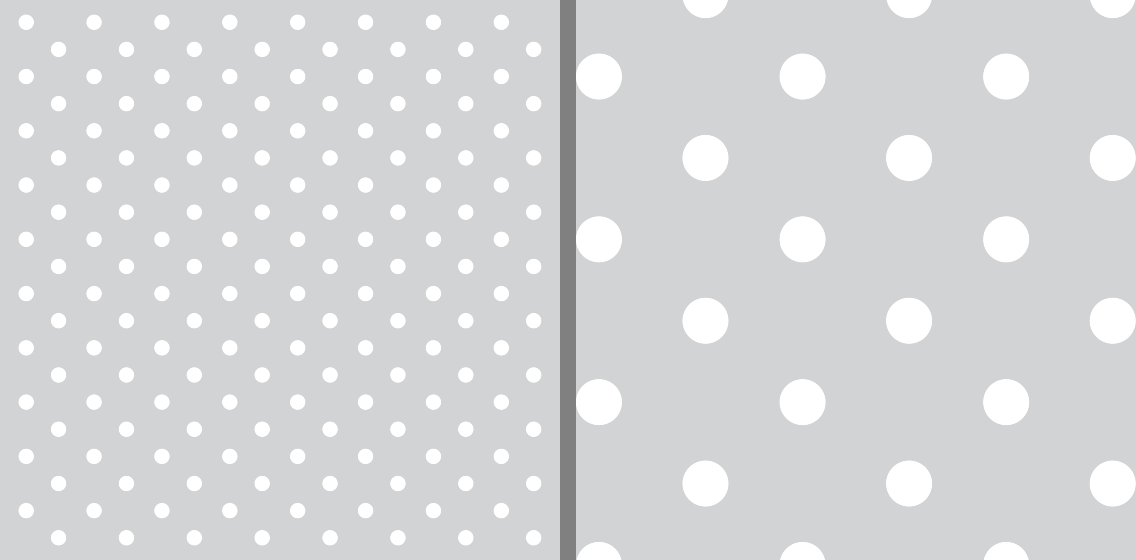
Left: the whole. Right: its middle third, enlarged.
A WebGL 1 fragment shader for this pattern:

```glsl
precision highp float;
// White polka dots on a flat light grey ground: 20 staggered rows of 8.
// Each point finds its nearest row and column, then measures the distance
// to that dot's centre; clamped indices keep the outer margins empty.
uniform vec2 u_resolution;

// Signed distance to the nearest dot, in canvas units.
float dotDistance(vec2 p) {
  vec2 pitch = vec2(0.1212, 0.04845);
  float row = clamp(floor((p.y - 0.0397) / pitch.y + 0.5), 0.0, 19.0);

  // Even rows, counted from the bottom, are shifted to the right.
  float startX = mix(0.1046, 0.0468, mod(row, 2.0));
  float column = clamp(floor((p.x - startX) / pitch.x + 0.5), 0.0, 7.0);

  vec2 center = vec2(startX, 0.0397) + vec2(column, row) * pitch;
  return length(p - center) - 0.0137;
}

void main() {
  vec2 p = gl_FragCoord.xy / u_resolution;
  float halfPixel = 0.5 / min(u_resolution.x, u_resolution.y);

  // Blend over one pixel at the rim.
  float coverage = 1.0 - smoothstep(-halfPixel, halfPixel, dotDistance(p));
  vec3 ground = vec3(0.824, 0.828, 0.833);
  gl_FragColor = vec4(mix(ground, vec3(1.0), coverage), 1.0);
}
```
